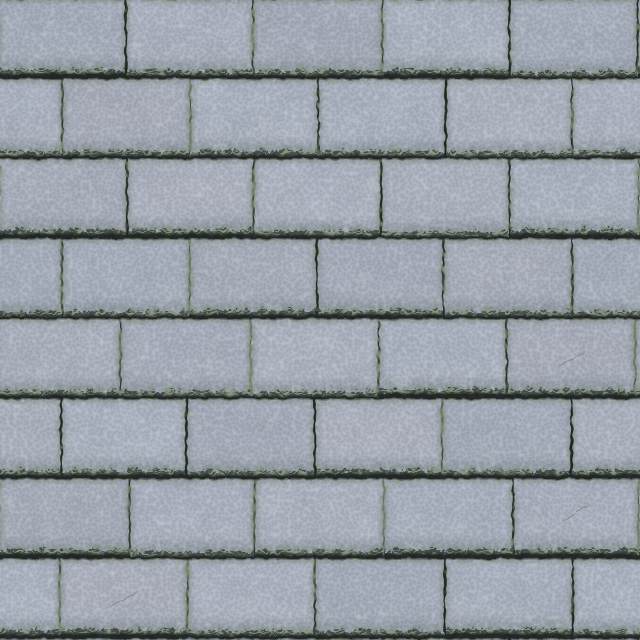
Write a WebGL 2 fragment shader that draws this texture.

```glsl
#version 300 es
precision highp float;

uniform vec2 u_resolution;
out vec4 fragColor;

// Layout, in slates per canvas
const vec2 SLATES = vec2(5.0, 8.0);
const float ROW_LIFT = 0.02;
const float ROW_SHIFT = 0.07;
const float JOINT_JITTER = 0.03;

// Widths, in canvas units
const float EDGE_WOBBLE = 0.0011;
const float JOINT_HALF = 0.0017;
const float LEDGE_HEIGHT = 0.0085;
const float LEDGE_RAGGED = 0.0036;
const float MOSS_REACH = 0.009;
const float SHADE_REACH = 0.026;

// Surface strength
const float GRAIN = 0.10;
const float CLOUDS = 0.016;
const float SLATE_VARIATION = 0.035;
const float VEIN_STRENGTH = 0.38;

const vec3 FACE = vec3(0.655, 0.680, 0.730);
const vec3 SHADE = vec3(0.540, 0.575, 0.600);
const vec3 VEIN = vec3(0.740, 0.775, 0.800);
const vec3 MOSS = vec3(0.560, 0.625, 0.520);
const vec3 LICHEN = vec3(0.440, 0.480, 0.430);
const vec3 LEDGE = vec3(0.270, 0.295, 0.290);
const vec3 GAP = vec3(0.130, 0.150, 0.140);

float hash(vec2 p) {
    vec3 q = fract(p.xyx * 0.1031);
    q += dot(q, q.yzx + 33.33);
    return fract((q.x + q.y) * q.z);
}

// Nearest and second nearest distance to scattered points, wrapping at period
vec2 cellular(vec2 p, vec2 period) {
    vec2 cell = floor(p), nearest = vec2(9.0);
    for (int j = -1; j <= 1; j++)
        for (int i = -1; i <= 1; i++) {
            vec2 c = cell + vec2(i, j), id = mod(c, period);
            float d = length(c + vec2(hash(id), hash(id + 57.3)) - p);
            nearest = d < nearest.x ? vec2(d, nearest.x) : vec2(nearest.x, min(nearest.y, d));
        }
    return nearest;
}

// Layered sines with whole frequencies, so they wrap on the canvas
float waves(vec2 p, float frequency, float seed) {
    float sum = 0.0;
    for (int i = 0; i < 6; i++) {
        float n = float(i), angle = seed * 1.7 + n * 2.4;
        vec2 k = round(frequency * (1.0 + 0.35 * n) * vec2(cos(angle), sin(angle)));
        sum += 0.36 * sin(6.2831853 * dot(k, p) + seed * 3.1 + n * n + 1.4 * sum);
    }
    return sum;
}

float near(float d, float reach) {
    return 1.0 - smoothstep(0.0, reach, d);
}

void main() {
    vec2 uv = gl_FragCoord.xy / u_resolution;
    float soft = max(0.0011, 0.75 / u_resolution.y);
    vec2 p = uv + EDGE_WOBBLE * vec2(waves(uv, 22.0, 1.0), waves(uv, 22.0, 2.0));

    // Staggered rows, each joint a little out of place
    float y = p.y * SLATES.y - ROW_LIFT;
    float row = floor(y), rowId = mod(row, SLATES.y);
    float x = p.x * SLATES.x - 0.5 * (1.0 - mod(row, 2.0));
    x += 0.03 + ROW_SHIFT * (hash(vec2(rowId, 11.0)) - 0.5);
    float joint = round(x);
    vec2 jointId = vec2(mod(joint, SLATES.x), rowId);
    float offset = x - joint - JOINT_JITTER * (hash(jointId + 23.0) - 0.5);
    vec2 id = vec2(mod(offset < 0.0 ? joint - 1.0 : joint, SLATES.x), rowId);
    float drop = mix(0.015, 0.055, hash(id + 5.0));

    // Distances to the slate's edges
    float side = abs(offset) / SLATES.x;
    float bottom = (y - row - drop) / SLATES.y;
    float top = (1.0 - y + row) / SLATES.y;

    // Slate face: tint, clouds, grain
    float broad = waves(uv, 7.0, 3.0);
    float patchy = waves(uv, 26.0, 4.0);
    float fine = waves(uv, 75.0, 5.0);
    vec3 color = FACE + SLATE_VARIATION * (hash(id + 31.0) - 0.5);
    color += vec3(0.012, 0.0, -0.006) * (hash(id + 43.0) - 0.5);
    color += CLOUDS * (0.6 * broad + 0.5 * patchy);
    float rim = max(near(bottom - LEDGE_HEIGHT, SHADE_REACH), 0.65 * near(min(side, top), 0.015));
    color = mix(color, SHADE, rim * clamp(0.72 + 0.25 * patchy, 0.0, 1.0));
    color += GRAIN * (cellular(uv * 170.0, vec2(170.0)).x - 0.45);

    // Pale broken veins
    vec2 bent = uv + 0.008 * vec2(patchy, waves(uv, 20.0, 6.0));
    vec2 web = cellular(bent * 26.0, vec2(26.0));
    float veinMask = smoothstep(0.15, 0.9, waves(uv, 9.0, 7.0) + 0.3 * fine);
    color = mix(color, VEIN, VEIN_STRENGTH * veinMask * near(web.y - web.x, 0.13));

    // Occasional diagonal scratch
    vec2 middle = vec2(0.1, 0.055 + 0.025 * hash(id + 61.0));
    vec2 s = vec2(offset < 0.0 ? 1.0 + offset : offset, y - row) / SLATES - middle;
    float scratch = near(abs(s.y - 0.55 * s.x), 0.0018) * near(abs(s.x) - 0.015, 0.012);
    color = mix(color, LICHEN, 0.6 * scratch * step(0.84, hash(id + 71.0)));

    // Moss along joints and under the row above
    float growth = clamp(0.48 + 0.32 * patchy + 0.25 * fine, 0.0, 1.0);
    float mossy = max(near(side, MOSS_REACH), near(top, MOSS_REACH * 1.2));
    mossy = max(mossy, 0.6 * near(bottom - LEDGE_HEIGHT, MOSS_REACH));
    color = mix(color, mix(LICHEN, MOSS, growth), mossy * growth);

    // Chipped lower ledge with layered flakes
    float ragged = LEDGE_HEIGHT + LEDGE_RAGGED * (0.7 * patchy + 0.5 * fine);
    float flakes = cellular(uv * vec2(72.0, 260.0) + vec2(0.0, patchy), vec2(72.0, 260.0)).x;
    vec3 broken = mix(LEDGE, LICHEN, smoothstep(0.25, 0.6, flakes + 0.12 * broad));
    broken = mix(broken, MOSS, 0.75 * smoothstep(0.45, 0.8, flakes + 0.15 * patchy));
    broken = mix(broken, GAP, 0.7 * near(bottom, 0.005));
    color = mix(color, broken, 1.0 - smoothstep(ragged - soft, ragged + soft, bottom));

    // Open joints, some filled with moss, and the shadow under each row
    float width = JOINT_HALF * (1.0 + 0.35 * patchy);
    float fill = smoothstep(0.35, 0.9, hash(jointId + 83.0) + 0.25 * patchy);
    vec3 jointColor = mix(GAP, mix(LICHEN, MOSS, growth), 0.85 * fill);
    color = mix(color, jointColor, 1.0 - smoothstep(width - soft, width + soft, side));
    float shadow = max(1.0 - smoothstep(-soft, soft, bottom), 0.75 * near(top, 0.0035));
    color = mix(color, GAP, shadow * clamp(0.88 + 0.15 * patchy, 0.0, 1.0));

    fragColor = vec4(clamp(color, 0.0, 1.0), 1.0);
}
```
